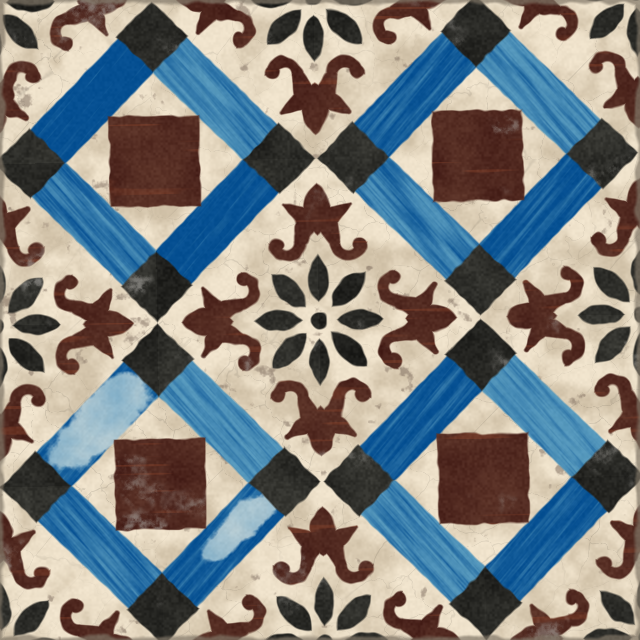
Reproduce this pattern procedurally as a three.js fragment shader.

```glsl
varying vec2 vUv;

float hash(vec2 p) {
  vec3 q = fract(p.xyx * 0.1031);
  q += dot(q, q.yzx + 33.33);
  return fract((q.x + q.y) * q.z);
}

float noise(vec2 p) {
  vec2 i = floor(p), f = fract(p);
  f *= f * (3.0 - 2.0 * f);
  return mix(mix(hash(i), hash(i + vec2(1, 0)), f.x),
             mix(hash(i + vec2(0, 1)), hash(i + vec2(1, 1)), f.x), f.y);
}

float fbm(vec2 p) {
  float sum = 0.0, gain = 0.53;
  for (int i = 0; i < 4; i++) {
    sum += gain * noise(p);
    p = p * 2.1 + 7.3;
    gain *= 0.5;
  }
  return sum;
}

// Gap between the two nearest cell points: zero along glaze cracks
float crackle(vec2 p) {
  vec2 i = floor(p), nearest = vec2(8.0);
  for (int y = -1; y <= 1; y++)
    for (int x = -1; x <= 1; x++) {
      vec2 c = i + vec2(x, y);
      float d = length(c + vec2(hash(c), hash(c + 41.7)) - p);
      nearest = d < nearest.x ? vec2(d, nearest.x) : vec2(nearest.x, min(nearest.y, d));
    }
  return nearest.y - nearest.x;
}

// Pointed leaf along y
float leaf(vec2 p, float halfLength, float halfWidth) {
  float offset = (halfLength * halfLength - halfWidth * halfWidth) / (2.0 * halfWidth);
  return length(vec2(abs(p.x) + offset, p.y)) - offset - halfWidth;
}

float taper(vec2 p, vec2 a, vec2 b, float ra, float rb) {
  vec2 ab = b - a;
  float h = clamp(dot(p - a, ab) / dot(ab, ab), 0.0, 1.0);
  return length(p - a - ab * h) - mix(ra, rb, h);
}

// Half of a lily pointing up y, with p.x >= 0
float lily(vec2 p) {
  float d = leaf(p - vec2(0, 0.345), 0.079, 0.042);
  d = min(d, taper(p, vec2(0.03, 0.312), vec2(0.104, 0.358), 0.036, 0.006));
  d = min(d, taper(p, vec2(0.055, 0.24), vec2(0.028, 0.312), 0.018, 0.036));
  float hook = abs(length(p - vec2(0.095, 0.24)) - 0.04) - 0.018;
  d = min(d, max(hook, p.y - 0.24));
  return min(d, length(p - vec2(0.13, 0.23)) - 0.023);
}

float flower(vec2 p) {
  vec2 diagonal = vec2(p.y - p.x, p.x + p.y) * 0.7071;
  float d = min(leaf(p - vec2(0, 0.127), 0.073, 0.031),
                leaf(diagonal - vec2(0, 0.131), 0.075, 0.034));
  return min(d, length(p) - 0.026);
}

float cover(float d) {
  return 1.0 - smoothstep(-0.004, 0.004, d);
}

// Ellipse of flaked glaze along the rising diagonal
float flake(vec2 center, vec2 size) {
  vec2 p = vUv - center;
  p = vec2(p.x + p.y, p.y - p.x) * 0.7071 / size;
  return 1.0 - smoothstep(0.75, 1.0, length(p) + 0.7 * (fbm(vUv * 35.0) - 0.5));
}

void main() {
  // Slightly turned grid, two repeats each way
  vec2 g = (vUv - vec2(0.4985, 0.5)) * 1.98;
  g += 0.018 * vec2(g.y, -g.x);
  vec2 a = abs(fract(g) - 0.5);
  vec2 corner = 0.5 - a;
  vec2 folded = vec2(min(corner.x, corner.y), max(corner.x, corner.y));
  vec2 strip = floor(g * 2.0);
  float wobble = (noise(g * 38.0) - 0.5) * 0.009;
  float grain = noise(g * 130.0);
  float mottle = fbm(g * 11.0);

  // Cream glaze with stains and cracks
  vec3 color = mix(vec3(0.94, 0.89, 0.8), vec3(0.82, 0.76, 0.66), smoothstep(0.3, 0.85, mottle));
  float crack = 1.0 - smoothstep(0.0, 0.045, crackle(g * 9.0 + mottle));
  color *= 1.0 - 0.1 * crack * noise(g * 6.0);
  color = mix(color, vec3(0.46, 0.39, 0.34), 0.5 * smoothstep(0.72, 0.85, fbm(g * 19.0 + 5.0)));

  // Brushed blue bands, paler on the falling diagonals
  float across = a.x + a.y, along = a.x - a.y;
  vec2 stroke = vec2(across * 65.0 + along * 5.0, along * 4.0) + strip * 17.3;
  float streak = 0.65 * noise(stroke) + 0.35 * noise(stroke * 2.3);
  float falling = 1.0 - mod(strip.x + strip.y, 2.0);
  float pale = streak * 0.6 + falling * 0.35 + (hash(strip + 3.0) - 0.5) * 0.3;
  vec3 blue = mix(vec3(0.02, 0.31, 0.57), vec3(0.34, 0.6, 0.74), smoothstep(0.2, 0.95, pale));
  float flaked = max(flake(vec2(0.154, 0.339), vec2(0.115, 0.047)),
                     flake(vec2(0.376, 0.178), vec2(0.088, 0.027)));
  blue = mix(blue, mix(vec3(0.5, 0.69, 0.79), vec3(0.83, 0.87, 0.86), mottle), flaked * 0.9);
  color = mix(color, blue, cover((abs(across - 0.38) - 0.107) * 0.707 + wobble * 0.4));

  // Brown squares and lilies
  float brownArea = cover(min(max(a.x, a.y) - 0.14, lily(folded)) + wobble);
  vec3 brown = mix(vec3(0.25, 0.1, 0.08), vec3(0.38, 0.22, 0.17), mottle + 0.2 * (grain - 0.5));
  float scratch = smoothstep(0.78, 0.95, noise(vec2(g.x * 5.0 + g.y, g.y * 75.0)));
  brown = mix(brown, vec3(0.55, 0.27, 0.17), 0.4 * scratch);
  color = mix(color, brown, brownArea);

  // Black joints and flowers
  float joint = (min(a.x, a.y) + abs(max(a.x, a.y) - 0.386) - 0.11) * 0.707;
  float blackArea = cover(min(joint, flower(folded)) + wobble * 0.8);
  vec3 black = mix(vec3(0.1, 0.1, 0.09), vec3(0.22, 0.22, 0.2), mottle + 0.3 * (grain - 0.5));
  color = mix(color, black * (0.85 + 0.3 * hash(floor(g * 4.0))), blackArea);

  // Scuffs on the coloured glaze and a worn rim
  float scuff = smoothstep(0.6, 0.8, fbm(g * 7.0 + 20.0)) * smoothstep(0.3, 0.8, fbm(g * 45.0));
  color = mix(color, vec3(0.66, 0.65, 0.63), 0.6 * scuff * max(blackArea, brownArea));
  vec2 edge = min(vUv, 1.0 - vUv);
  float rim = 1.0 - smoothstep(0.002, 0.009, min(edge.x, edge.y) + 0.008 * (noise(g * 25.0) - 0.5));
  color = mix(color, vec3(0.5, 0.46, 0.4), 0.7 * rim);

  gl_FragColor = vec4(color + 0.03 * (grain - 0.5), 1.0);
}
```
